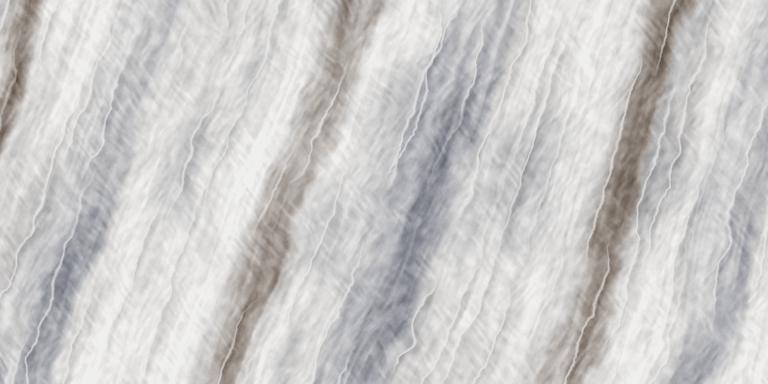
This texture is drawn by a WebGL 1 fragment shader. Its source:

```glsl
precision highp float;
// Polished onyx slab: slanted brown and blue-grey mineral bands in pale stone.
// Warped periodic bands carry stretched noise streaks, clusters of jagged
// veins, short crossing crystal fibres and a fine grain.

uniform vec2 u_resolution;

// Layout, in canvas heights
const float TILT = 0.335;
const float PERIOD = 0.85;
const float BROWN_EDGE = 0.645;
const float GREY_EDGE = 0.15;
const float VEIN_WIDTH = 0.0025;
const int VEIN_COUNT = 14;

// Depth of tone below the pale stone
const float BROWN_DEPTH = 0.31;
const float GREY_DEPTH = 0.19;
const float CLOUD_DEPTH = 0.13;
const float STREAK_DEPTH = 0.11;
const float VEIL_DEPTH = 0.16;
const float FIBRE_DEPTH = 0.13;
const float GRAIN_DEPTH = 0.15;

// Pale stone, and how each mineral absorbs red, green and blue
const vec3 PALE = vec3(0.918, 0.915, 0.91);
const vec3 NEUTRAL_ABSORB = vec3(1.0, 1.02, 1.02);
const vec3 BROWN_ABSORB = vec3(0.93, 1.02, 1.09);
const vec3 GREY_ABSORB = vec3(1.06, 1.03, 0.92);

float hash(vec2 p) {
  vec3 h = fract(p.xyx * 0.1031);
  h += dot(h, h.yzx + 33.33);
  return fract((h.x + h.y) * h.z);
}

float noise(vec2 p) {
  vec2 cell = floor(p);
  vec2 f = fract(p);
  f = f * f * (3.0 - 2.0 * f);
  float low = mix(hash(cell), hash(cell + vec2(1.0, 0.0)), f.x);
  float high = mix(hash(cell + vec2(0.0, 1.0)), hash(cell + 1.0), f.x);
  return mix(low, high, f.y);
}

float fbm(vec2 p) {
  float sum = 0.0;
  float gain = 0.5;
  for (int i = 0; i < 5; i++) {
    sum += gain * noise(p);
    p = mat2(1.94, 0.3, -0.3, 1.94) * p + 17.3;
    gain *= 0.52;
  }
  return sum;
}

// Signed distance to the nearest repeat of an edge
float repeatEdge(float x, float edge) {
  return mod(x - edge + 0.5 * PERIOD, PERIOD) - 0.5 * PERIOD;
}

// Band that builds up softly from the left and stops more sharply at d = 0
float band(float d, float start, float full, float stop) {
  return smoothstep(-start, -full, d) * (1.0 - smoothstep(-stop, stop, d));
}

// Short strokes running along the given angle
float fibres(vec2 p, float angle) {
  vec2 dir = vec2(cos(angle), sin(angle));
  vec2 q = vec2(dot(p, dir), dot(p, vec2(-dir.y, dir.x)));
  q.y += 0.02 * noise(q * 14.0);
  return noise(q * vec2(28.0, 120.0) + 40.0) - 0.5;
}

void main() {
  vec2 p = gl_FragCoord.xy / u_resolution.y;
  float pixel = 1.0 / u_resolution.y;

  // Across and along the bands, with slow bends and scalloped edges
  vec2 q = vec2(p.x - TILT * p.y, p.y + TILT * p.x) + 5.0;
  float across = q.x - 5.0;
  float bend = 0.08 * (noise(vec2(q.x * 2.0, q.y * 2.3)) - 0.5);
  float scallop = 0.06 * (fbm(vec2(q.x * 13.0, q.y * 10.0)) - 0.5);
  float w = across + bend + scallop;

  // Streaks, thin layers, clouds and patches
  float streak = fbm(vec2(w * 11.0 + 30.0, q.y * 1.3));
  float s = across + bend + 0.4 * scallop;
  float veil = noise(vec2(s * 34.0, q.y * 2.2)) * 0.6 + noise(vec2(s * 75.0, q.y * 4.0)) * 0.4;
  float layers = noise(vec2(s * 120.0 + 60.0, q.y * 3.0));
  float cloud = smoothstep(0.48, 0.8, fbm(q * vec2(4.5, 2.0) + 8.0));
  float patches = fbm(q * vec2(8.0, 3.0) + 70.0);

  // Mineral bands, with widths that wander along their length
  float wander = 0.13 * (noise(q * vec2(3.0, 2.6) + 12.0) - 0.5);
  float brown = band(repeatEdge(w, BROWN_EDGE), 0.15 + 0.5 * wander, 0.03, 0.022);
  brown *= 0.35 + 0.75 * streak + 0.6 * (veil - 0.3);
  float grey = band(repeatEdge(w, GREY_EDGE), 0.24 + wander, 0.06, 0.025);
  grey *= clamp(0.1 + 1.3 * patches + 0.9 * (veil - 0.5), 0.0, 1.4);

  float depth = BROWN_DEPTH * brown + GREY_DEPTH * grey + CLOUD_DEPTH * cloud;
  depth += STREAK_DEPTH * smoothstep(0.34, 0.74, streak);
  depth += VEIL_DEPTH * (veil - 0.5) * smoothstep(0.25, 0.65, patches);
  depth += 0.06 * (layers - 0.5);

  // Crossing crystal fibres and fine grain, stronger in the darker stone
  float cross = smoothstep(0.35, 0.65, noise(q * 9.0 + 20.0));
  float fibre = mix(fibres(p, 0.95), fibres(p, 2.2), cross);
  float grain = fbm(p * 60.0) - 0.5;
  float strength = 0.5 + 2.0 * clamp(depth, 0.0, 0.3);
  depth += strength * (FIBRE_DEPTH * fibre + GRAIN_DEPTH * grain);

  // Jagged pale veins, broken along their length, with thin shadows
  for (int i = 0; i < VEIN_COUNT; i++) {
    float id = float(i);
    float place = PERIOD * (id + 1.6 * hash(vec2(id, 4.0))) / float(VEIN_COUNT);
    float jag = 0.05 * (fbm(vec2(id * 7.0 + across * 3.0, q.y * 11.0)) - 0.5);
    float d = repeatEdge(across + bend + 0.4 * scallop + jag, place);
    float fade = smoothstep(0.4, 0.75, noise(vec2(id * 5.0 + across * 2.0, q.y * 4.0)));
    float width = VEIN_WIDTH * (0.6 + 1.6 * noise(vec2(id * 3.0, q.y * 17.0))) + pixel;
    float line = 1.0 - smoothstep(0.0, width, abs(d));
    float shadow = smoothstep(0.0, width, d) * (1.0 - smoothstep(width, 5.0 * width, d));
    depth = mix(depth, 0.2 * depth, 0.8 * fade * line);
    depth += 0.07 * fade * shadow;
  }

  // Tint the depth by mineral
  depth = max(depth, -0.02);
  vec3 absorb = mix(NEUTRAL_ABSORB, GREY_ABSORB, clamp(1.4 * grey + 0.8 * cloud, 0.0, 1.0));
  absorb = mix(absorb, BROWN_ABSORB, clamp(2.0 * brown, 0.0, 1.0));
  gl_FragColor = vec4(PALE - depth * absorb, 1.0);
}
```
